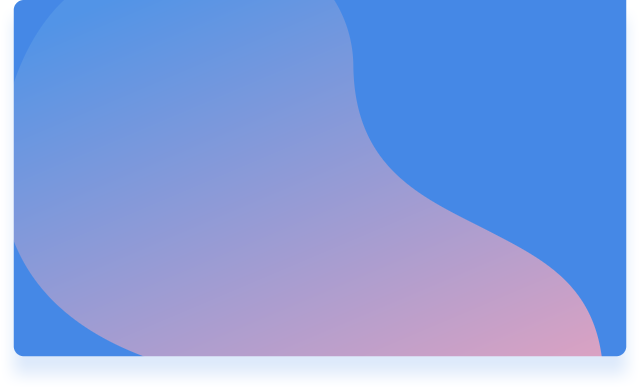
Reproduce this background procedurally as a WebGL 1 fragment shader.

```glsl
precision highp float;
// A rounded blue card with a soft drop shadow on white, holding a large wavy
// blob filled with a diagonal blue-to-pink gradient. The blob outline is made of
// cubic curves, each solved for x at a given height by bisection.

uniform vec2 u_resolution;

vec2 bezier(vec2 a, vec2 b, vec2 c, vec2 d, float t) {
  float s = 1.0 - t;
  return s * s * s * a + 3.0 * s * s * t * b + 3.0 * s * t * t * c + t * t * t * d;
}

// Approximate signed distance to a curve that descends in y; positive on its right
float curveSide(vec2 p, vec2 a, vec2 b, vec2 c, vec2 d) {
  float t = 0.5;
  float halfStep = 0.25;
  for (int i = 0; i < 18; i++) {
    t += bezier(a, b, c, d, t).y < p.y ? halfStep : -halfStep;
    halfStep *= 0.5;
  }
  float s = 1.0 - t;
  vec2 tangent = s * s * (b - a) + 2.0 * s * t * (c - b) + t * t * (d - c);
  return (p.x - bezier(a, b, c, d, t).x) * tangent.y / length(tangent);
}

float rightEdge(vec2 p) {
  vec2 shoulder = vec2(4.24, 0.8);
  vec2 waist = vec2(5.86, 2.77);
  if (p.y < shoulder.y)
    return curveSide(p, vec2(4.01, 0.0), vec2(4.15, 0.22), vec2(4.24, 0.5), shoulder);
  if (p.y < waist.y)
    return curveSide(p, shoulder, vec2(4.26, 2.05), vec2(5.1, 2.38), waist);
  return curveSide(p, waist, vec2(6.5, 3.1), vec2(7.1, 3.4), vec2(7.22, 4.275));
}

float leftEdge(vec2 p) {
  vec2 bulge = vec2(0.0, 1.95);
  if (p.y < bulge.y)
    return curveSide(p, vec2(0.77, 0.0), vec2(0.36, 0.38), vec2(0.02, 1.1), bulge);
  return curveSide(p, bulge, vec2(0.0, 3.1), vec2(0.6, 3.85), vec2(1.72, 4.275));
}

float roundedBox(vec2 p, vec2 halfSize, float radius) {
  vec2 q = abs(p) - halfSize + radius;
  return length(max(q, 0.0)) + min(max(q.x, q.y), 0.0) - radius;
}

float cover(float dist, float pixel) {
  return clamp(0.5 - dist / pixel, 0.0, 1.0);
}

void main() {
  // The canvas is 4.68 units high, with y pointing down from the top
  float pixel = 4.68 / u_resolution.y;
  vec2 p = vec2(gl_FragCoord.x, u_resolution.y - gl_FragCoord.y) * pixel;
  vec3 blue = vec3(0.27, 0.535, 0.902);

  // Soft shadow, shifted below the card
  vec2 center = vec2(3.84, 2.1375);
  vec2 halfSize = vec2(3.675, 2.1375);
  vec2 reach = halfSize - abs(p - center - vec2(0.0, 0.22));
  vec2 soft = smoothstep(-0.18, 0.18, reach);
  vec3 color = mix(vec3(1.0), blue, 0.18 * soft.x * soft.y);

  // Blob over the card colour
  float along = clamp((dot(p, vec2(0.39, 0.92)) - 0.5) / 6.2, 0.0, 1.0);
  vec3 gradient = mix(vec3(0.32, 0.58, 0.905), vec3(0.85, 0.635, 0.765), along);
  float blob = cover(max(rightEdge(p), -leftEdge(p)), pixel);
  vec3 card = mix(blue, gradient, blob);

  // Card outline: every corner is round except the top right one
  float radius = p.x > center.x && p.y < center.y ? 0.0 : 0.12;
  color = mix(color, card, cover(roundedBox(p - center, halfSize, radius), pixel));
  gl_FragColor = vec4(color, 1.0);
}
```
